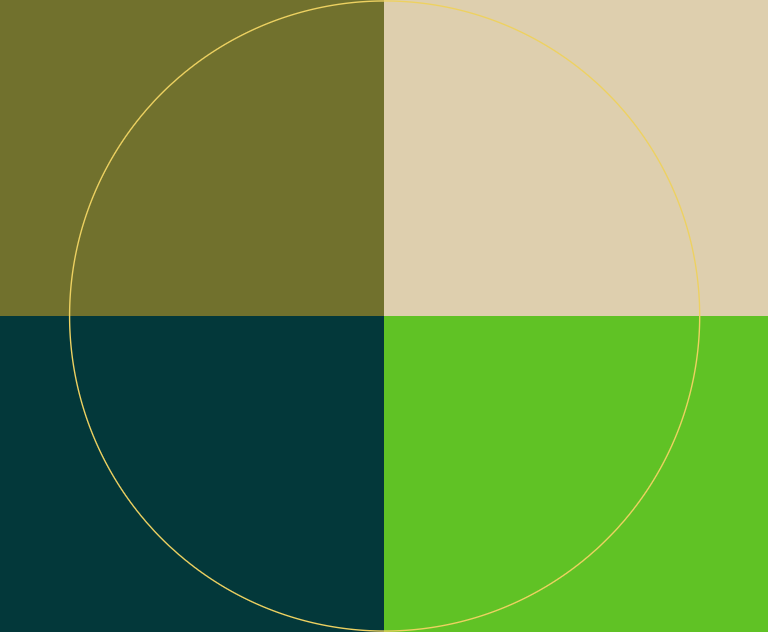
Reproduce this background procedurally as a Shadertoy shader.

```glsl
// Antialiased step: 0 below zero, 1 above
float cover(float signedDist, float pixel) {
    return clamp(signedDist / pixel + 0.5, 0.0, 1.0);
}

void mainImage(out vec4 fragColor, in vec2 fragCoord) {
    float pixel = 1.0 / iResolution.y;
    vec2 p = (fragCoord - 0.5 * iResolution.xy) * pixel;

    vec3 olive = vec3(0.443, 0.443, 0.176);
    vec3 sand  = vec3(0.871, 0.812, 0.682);
    vec3 teal  = vec3(0.012, 0.220, 0.227);
    vec3 green = vec3(0.376, 0.761, 0.145);
    vec3 gold  = vec3(0.930, 0.820, 0.380);

    // Four quadrants
    float right = cover(p.x, pixel);
    float top = cover(p.y, pixel);
    vec3 color = mix(mix(teal, green, right), mix(olive, sand, right), top);

    // Thin ring
    float ringDist = abs(length(p - vec2(0.001, 0.0)) - 0.4985);
    color = mix(color, gold, cover(0.0011 - ringDist, pixel));

    fragColor = vec4(color, 1.0);
}
```
